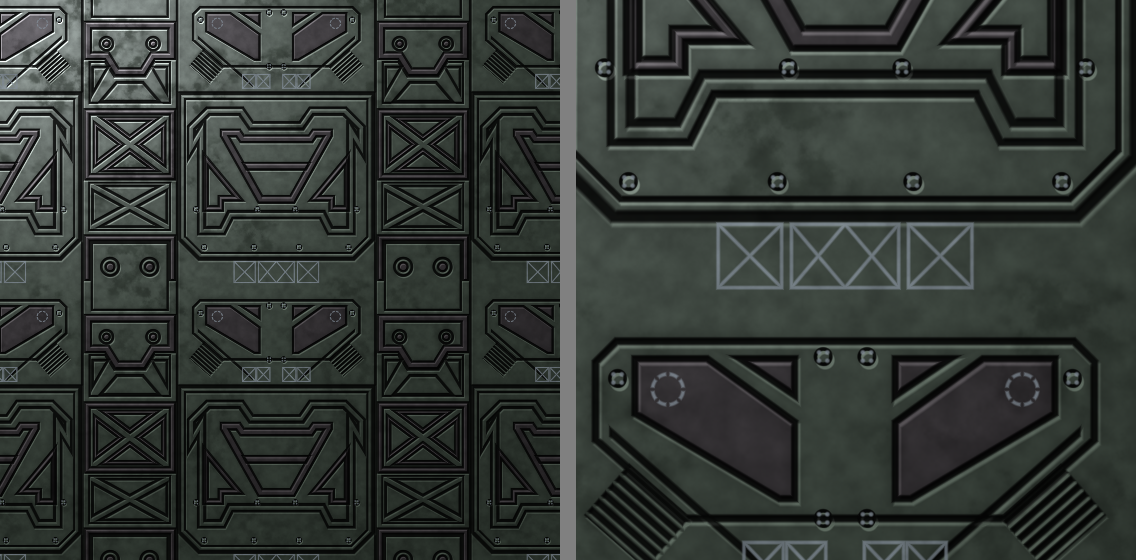
Left, the full canvas; right, a detail of the centre.
Give the GLSL for this texture, as a WebGL 1 fragment shader.

```glsl
precision highp float;
uniform vec2 u_resolution;

#define SPAN 768.
#define PITCH 402.
#define CENTRE 379.
#define GREEN vec3(.195, .232, .2)
#define TRIM vec3(.19, .178, .188)
#define PAINT vec3(.5, .54, .58)
#define GLOW vec3(.31, .31, .325)
#define LIGHT_STEP vec2(-.9, -1.6)
#define RELIEF .55
#define WEAR .55

float soft; // edge softness in design units
vec4 s;     // surface: x height, y crease, z trim, w paint

float hash(vec2 p) {
  vec3 q = fract(p.xyx * .1031);
  q += dot(q, q.yzx + 33.33);
  return fract((q.x + q.y) * q.z);
}
float noise(vec2 p) {
  vec2 i = floor(p), f = fract(p), e = vec2(1, 0);
  f *= f * (3. - 2. * f);
  return mix(mix(hash(i), hash(i + e), f.x), mix(hash(i + e.yx), hash(i + 1.), f.x), f.y);
}
float fbm(vec2 p) {
  float sum = 0., amp = .5;
  for (int i = 0; i < 5; i++) { sum += amp * noise(p); p = p * 2.03 + 17.; amp *= .5; }
  return sum;
}

float fill(float d) { return 1. - smoothstep(-.5 * soft, .5 * soft, d); }
float box(vec2 p, vec2 h) { vec2 q = abs(p) - h; return max(q.x, q.y); }
float diagonal(vec2 p, vec2 h) { return abs(abs(p.x) * h.y - abs(p.y) * h.x) / length(h); }
float cut(float d, float hole) { return max(d, -hole); }

void groove(float d, float w) {
  float g = 1. - smoothstep(w * .4, w + soft * .5, abs(d));
  s.x -= g;
  s.y = max(s.y, max(g, .32 * exp(-abs(d) / (1.5 * w))));
}
void window(float d) { groove(d, 1.8); s.z = max(s.z, fill(d)); }
void frame(float d, float w) {
  float band = abs(d + w * .5) - w * .5;
  window(band);
  s.x += .5 * fill(band);
}
void screw(vec2 p, float r) {
  groove(length(p) - r, 2.2);
  window(length(p) - r * .5);
}
void paint(float d) { s.w = max(s.w, .8 * fill(d)); }
void crossMark(vec2 p, vec2 h, float fold) {
  float d = box(p, h);
  paint(min(abs(d), max(d, diagonal(vec2(abs(p.x) - fold, p.y), h - vec2(fold, 0)))) - .8);
}
void bolt(vec2 p) { groove(length(p) - 3.5, .7); paint(length(abs(p) - 1.9) - 1.); }

void hatch(vec2 p) {
  // Outer plate, then the stepped contour
  float plate = max(box(p - vec2(0, 241.5), vec2(133, 113.5)), (p.x + p.y - 461.) * .707);
  groove(plate, 3.6);
  groove(plate + 8., 1.6);
  float body = max(box(p - vec2(0, 234.5), vec2(121, 86.5)), (p.x - p.y + 52.5) * .707);
  body = max(body, dot(p, vec2(.87, .5)) - 254.4);
  body = cut(body, max(p.y - 168., dot(p, vec2(.82, .57)) - 122.));
  body = cut(body, max(299. - p.y, dot(p, vec2(.89, -.45)) + 81.2));
  body = cut(body, max(107. - p.x, dot(p, vec2(.854, -.52)) + 10.));
  groove(body, 2.2);
  groove(body + 9., 2.7);
  // Tapered frame with crossbar, and side brackets
  float taper = max(box(p - vec2(0, 228), vec2(76, 50)), dot(p, vec2(.87, .49)) - 157.5);
  taper = cut(taper, max(p.y - 186., dot(p, vec2(.82, .57)) - 142.5));
  frame(taper, 9.);
  frame(max(abs(p.y - 228.) - 4.5, taper + 8.), 9.);
  float side = max(max(p.x - 100., p.y - 289.), 211.4 - dot(p, vec2(.77, .64)));
  frame(cut(side, max(p.x - 73., 275. - p.y)), 6.);
  bolt(vec2(abs(p.x - 65.) - 34., p.y - 339.));
  bolt(vec2(abs(p.x - 68.) - 42., p.y - 287.));
}

void vent(vec2 p) {
  float slope = dot(p, vec2(.66, .75)) - 116.5;
  float plate = max(box(p - vec2(0, 50.5), vec2(114, 40.5)), (p.x - p.y - 94.5) * .707);
  groove(max(plate, slope), 2.);
  groove(max(abs(slope + 7.), abs(p.x - 70.) - 36.), 2.);
  float pane = max(box(p - vec2(59.5, 50), vec2(36.5, 32)), 51.6 - dot(p, vec2(.587, .81)));
  window(max(pane, dot(p, vec2(.508, .86)) - 85.8));
  window(max(max(23. - p.x, 18. - p.y), dot(p, vec2(.56, .83)) - 41.8));
  // Dashed ring and slanted grille
  vec2 r = p - vec2(81, 32), g = p - vec2(95, 90);
  float gap = abs(fract(atan(r.y, r.x) * 1.2732) - .5) - .35;
  paint(max(abs(length(r) - 7.) - .8, gap * 5.));
  g = vec2(dot(g, vec2(.75, -.66)), dot(g, vec2(.66, .75)));
  groove(max(box(g, vec2(17, 14)), abs(mod(g.y, 4.7) - 2.35)), 1.7);
  bolt(p - vec2(104, 27));
  bolt(vec2(p.x - 10., abs(p.y - 54.) - 37.));
}

void girder(vec2 p) {
  groove(p.x - 65., 2.2);
  // Visor frame and splayed pockets
  float visor = max(box(p - vec2(0, 66.5), vec2(62, 36.5)), min(p.y - 81., dot(p, vec2(.85, .53)) - 71.8));
  frame(visor, 9.);
  screw(p - vec2(32, 60), 9.);
  groove(cut(box(p - vec2(0, 113), vec2(55, 28)), visor - 2.), 1.7);
  groove(max(abs(p.y - 126.) - 13., dot(p, vec2(.76, -.65)) + 59.8), 2.6);
  groove(max(max(p.x - 51., 92. - p.y), dot(p, vec2(-.86, .5)) - 20.2), 2.3);
  // Framed cross, plain cross, hooded box
  vec2 c = p - vec2(0, 198), h = vec2(49, 37);
  frame(box(c, vec2(62, 48)), 7.);
  frame(cut(box(c, h), diagonal(c, h) - 5.), 4.5);
  c = p - vec2(0, 283); h = vec2(51, 28);
  groove(box(c, h + 4.5), 1.5);
  groove(cut(box(c, h), diagonal(c, h) - 5.), 2.4);
  float hood = box(p - vec2(0, 374), vec2(62, 51));
  frame(max(cut(hood, hood + 7.), p.y - 384.), 7.);
  groove(box(p - vec2(0, 379), vec2(52, 46)), 1.8);
  screw(p - vec2(27, 366), 12.);
}

vec4 surface(vec2 p) {
  s = vec4(0);
  float x = abs(mod(p.x - CENTRE + PITCH * .5, PITCH) - PITCH * .5);
  vec2 wide = vec2(x, mod(p.y + 2., PITCH) - 2.);
  hatch(wide);
  vent(wide);
  girder(vec2(PITCH * .5 - x, mod(p.y - 26., PITCH) + 26.));
  crossMark(wide - vec2(43.5, 373), vec2(14.5), 0.);
  crossMark(wide - vec2(0, 373), vec2(24.5, 14.5), 12.25);
  crossMark(vec2(abs(wide.x - 27.5) - 9.7, wide.y - 111.5), vec2(9, 9.5), 0.);
  return s;
}

void main() {
  vec2 uv = gl_FragCoord.xy / u_resolution, p = vec2(uv.x, 1. - uv.y) * SPAN;
  soft = max(1.2, SPAN / min(u_resolution.x, u_resolution.y));
  vec4 m = surface(p);
  float slope = clamp(m.x - surface(p + LIGHT_STEP).x, -1., 1.);
  // Glancing light broken up by scuffs and grain
  vec2 away = (uv - vec2(.06, 1)) * vec2(1, 1.2);
  float reach = dot(away, away), glow = exp(-5. * reach) + .24 * exp(-1.3 * reach);
  float scuff = smoothstep(.5, .66, fbm(uv * vec2(13, 17))) * smoothstep(.3, .65, fbm(uv * 65. + 9.));
  float grain = .3 * fbm(uv * 90.) - .15;
  vec3 col = mix(GREEN, TRIM, m.z) * (.96 + grain - .12 * scuff);
  col += GLOW * glow * (1. - WEAR * scuff) * (1. + grain) * (1. - .4 * m.z);
  col *= (1. + RELIEF * slope) * (1. - .8 * m.y);
  col += max(slope, 0.) * (.04 + .18 * glow);
  col = mix(col, PAINT * (1. + grain), m.w);
  gl_FragColor = vec4(col * (1. - .16 * smoothstep(.5, 1.4, sqrt(reach))), 1);
}
```
